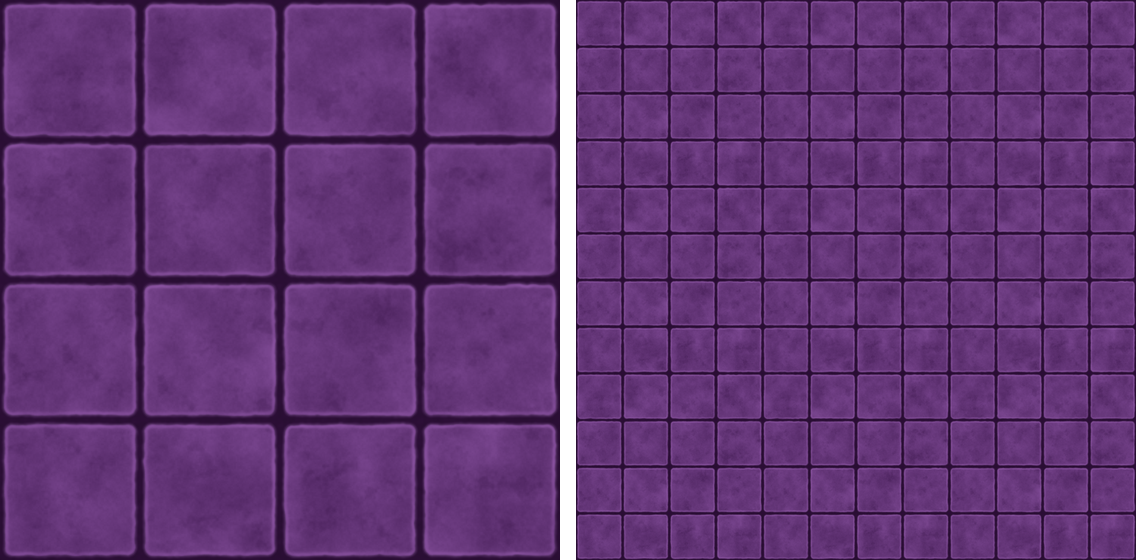
Left: one tile. Right: repeated 3 by 3.
Reproduce this texture procedurally as a Shadertoy shader.

```glsl
// Worn purple stone tiles in a 4 by 4 grid with dark recessed grout.
// Each tile is a rounded box whose edge is roughened by wrapping noise;
// the distance to that edge drives grout, rim light and surface shading.

const float TILES = 4.0;
const float GROUT_HALF = 0.026;     // in tile widths
const float CORNER_RADIUS = 0.065;

const vec3 GROUT_DEEP = vec3(0.165, 0.055, 0.205);
const vec3 GROUT_EDGE = vec3(0.225, 0.095, 0.275);
const vec3 STONE_DARK = vec3(0.315, 0.150, 0.385);
const vec3 STONE_LIGHT = vec3(0.465, 0.265, 0.550);
const vec3 RIM_COLOR = vec3(0.560, 0.340, 0.650);

float hash(vec2 p) {
    vec3 q = fract(p.xyx * vec3(0.1031, 0.1030, 0.0973));
    q += dot(q, q.yzx + 33.33);
    return fract((q.x + q.y) * q.z);
}

// Value noise that wraps after "period" lattice cells.
float wrapNoise(vec2 p, float period) {
    vec2 cell = floor(p);
    vec2 f = p - cell;
    f = f * f * (3.0 - 2.0 * f);
    vec2 lo = mod(cell, period);
    vec2 hi = mod(cell + 1.0, period);
    float bottom = mix(hash(lo), hash(vec2(hi.x, lo.y)), f.x);
    float top = mix(hash(vec2(lo.x, hi.y)), hash(hi), f.x);
    return mix(bottom, top, f.y);
}

// Layered noise in 0..1; "frequency" is a whole number per canvas.
float wrapFbm(vec2 uv, float frequency, int octaves, float gain) {
    float sum = 0.0, total = 0.0, weight = 1.0;
    for (int i = 0; i < octaves; i++) {
        sum += weight * wrapNoise(uv * frequency, frequency);
        total += weight;
        weight *= gain;
        frequency *= 2.0;
        uv += vec2(0.137, 0.291);
    }
    return sum / total;
}

float roundedBox(vec2 p, float halfSize, float radius) {
    vec2 q = abs(p) - halfSize + radius;
    return length(max(q, 0.0)) + min(max(q.x, q.y), 0.0) - radius;
}

float bump(float x, float center, float width) {
    float t = (x - center) / width;
    return exp(-t * t);
}

// Cloudy stone with darker stains and fine grain.
vec3 stoneColor(vec2 uv, float tileTone) {
    float clouds = wrapFbm(uv, 12.0, 5, 0.62);
    float stains = wrapFbm(uv + 0.43, 22.0, 4, 0.65);
    float grain = wrapFbm(uv, 190.0, 2, 0.9) - 0.5;
    float tone = 0.53 + 1.25 * (clouds - 0.5) + 0.22 * grain + tileTone;
    tone -= 0.24 * smoothstep(0.56, 0.76, stains);
    return mix(STONE_DARK, STONE_LIGHT, clamp(tone, 0.0, 1.0));
}

void mainImage(out vec4 fragColor, in vec2 fragCoord) {
    vec2 uv = fragCoord / iResolution.xy;
    vec2 grid = uv * TILES;
    vec2 tileId = mod(floor(grid), TILES);
    vec2 local = fract(grid) - 0.5;
    float pixel = TILES / iResolution.y;

    // Chipped, slightly wavy tile outline
    float wave = wrapFbm(uv, 28.0, 2, 0.5) - 0.5;
    float chips = wrapFbm(uv + 0.31, 72.0, 2, 0.6) - 0.5;
    float dist = roundedBox(local, 0.5 - GROUT_HALF, CORNER_RADIUS);
    dist += 0.014 * wave + 0.010 * chips;
    float depth = max(-dist, 0.0);

    // Every tile takes its own patch of stone
    vec2 patchShift = vec2(hash(tileId + 7.0), hash(tileId + 19.0));
    float tileTone = 0.07 * (hash(tileId + 41.0) - 0.5);
    vec3 stone = stoneColor(uv + patchShift, tileTone);

    // Worn rim: a thin bright line inside a broad soft glow
    float wear = wrapFbm(uv + 0.67, 20.0, 4, 0.6);
    float upper = 0.5 + 0.5 * clamp(local.y * 2.0, -1.0, 1.0);
    float rim = bump(depth, 0.020, 0.014) * (0.16 + 0.48 * wear + 0.10 * upper);
    float glow = exp(-depth / 0.055) * (0.08 + 0.24 * wear);
    stone = mix(stone, RIM_COLOR, clamp(rim + glow, 0.0, 1.0));

    // Bevel shadow and grout
    stone *= mix(0.72, 1.0, smoothstep(0.0, 0.016, depth));
    vec3 grout = mix(GROUT_EDGE, GROUT_DEEP, smoothstep(0.0, 0.018, dist));
    grout *= 0.93 + 0.14 * wrapFbm(uv, 96.0, 2, 0.7);
    float soft = max(0.008, pixel);
    float cover = 1.0 - smoothstep(-soft, soft, dist);

    fragColor = vec4(mix(grout, stone, cover), 1.0);
}
```
